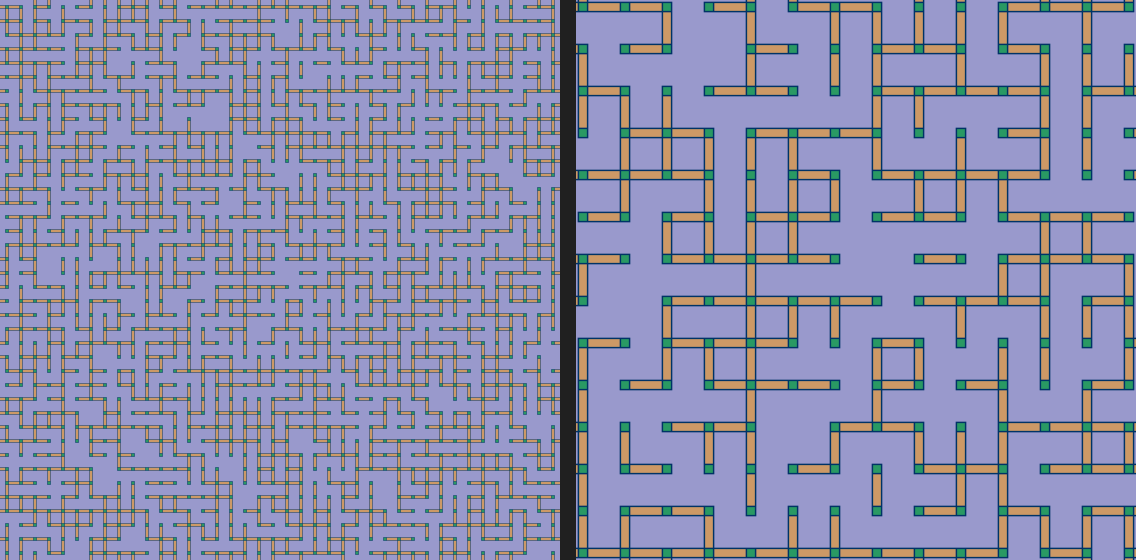
Left, the full canvas; right, a detail of the centre.
Reproduce this pattern procedurally as a WebGL 1 fragment shader.

```glsl
precision highp float;
// Random lattice of outlined orange bars joined by green square nodes on lilac.
// Each link between neighbouring nodes of a 40 by 40 grid is switched by a hash;
// edges are smoothed by the exact overlap of each pixel with every rectangle.

uniform vec2 u_resolution;

float hash(vec3 p) {
    p = fract(p * vec3(0.1031, 0.1030, 0.0973));
    p += dot(p, p.yzx + 33.33);
    return fract((p.x + p.y) * p.z);
}

// 1.0 if the node has a link to its right (axis 0) or upper (axis 1) neighbour.
float link(vec2 node, float axis) {
    return step(hash(vec3(node + 17.0, axis * 61.0 + 5.0)), 0.58);
}

// Share of a pixel, per axis, lying inside the interval from -halfWidth to halfWidth.
vec2 coverage(vec2 q, float halfWidth, float pixel) {
    vec2 upper = min(q + 0.5 * pixel, vec2(halfWidth));
    vec2 lower = max(q - 0.5 * pixel, vec2(-halfWidth));
    return clamp((upper - lower) / pixel, 0.0, 1.0);
}

void main() {
    float pixel = 40.0 / min(u_resolution.x, u_resolution.y);
    vec2 p = gl_FragCoord.xy * pixel;
    vec2 node = floor(p);
    vec2 q = fract(p) - 0.5;

    // Links leaving this node
    float right = link(node, 0.0);
    float left = link(node - vec2(1.0, 0.0), 0.0);
    float up = link(node, 1.0);
    float down = link(node - vec2(0.0, 1.0), 1.0);
    float hasNode = max(max(right, left), max(up, down));
    float hasRow = q.x < 0.0 ? left : right;
    float hasColumn = q.y < 0.0 ? down : up;

    // Outlined bands: outer extent, inner fill, and the line between them
    vec2 outer = coverage(q, 0.127, pixel);
    vec2 inner = coverage(q, 0.092, pixel);
    vec2 line = outer - inner;

    // Bars stop at the node square, so all the weights are disjoint
    vec2 bar = vec2(hasRow, hasColumn) * (1.0 - outer);
    float barFill = dot(bar, inner.yx);
    float nodeFill = hasNode * inner.x * inner.y;
    float outline = dot(bar, line.yx) + hasNode * outer.x * outer.y - nodeFill;

    vec3 lilac = vec3(0.6, 0.6, 0.8);
    vec3 orange = vec3(0.8, 0.6, 0.4);
    vec3 green = vec3(0.16, 0.6, 0.39);
    vec3 navy = vec3(0.0, 0.2, 0.4);
    vec3 color = lilac * (1.0 - barFill - nodeFill - outline)
        + orange * barFill + green * nodeFill + navy * outline;
    gl_FragColor = vec4(color, 1.0);
}
```
